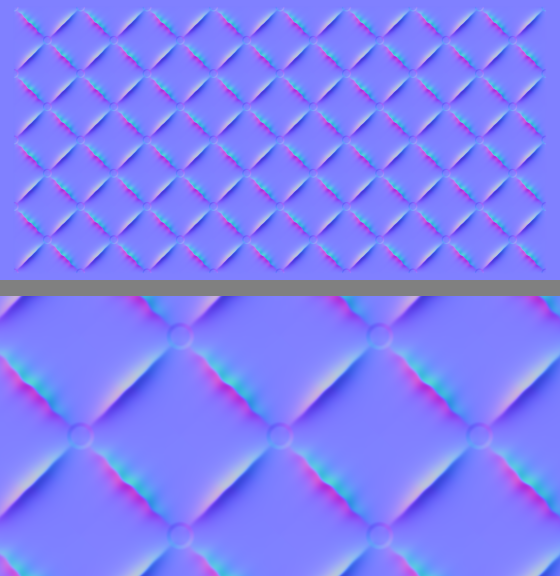
Top: the whole. Bottom: its middle third, enlarged.
This texture map is drawn by a WebGL 2 fragment shader. Its source:

```glsl
#version 300 es
precision highp float;
// Normal map of a tufted, button-backed panel: diamond cushions, creases and buttons.

#define REPEATS vec2(8.0, 4.0)   // repeats across and down
#define PERIOD 0.2374            // repeat size, in canvas heights
#define CREASE_WIDTH 0.05        // lengths below are in diamond sides
#define CREASE_DEPTH 0.105
#define CREASE_ROUNDING 0.016
#define PILLOW_WIDTH 0.17
#define PILLOW_DEPTH 0.018
#define BUTTON_RADIUS 0.092
#define BUTTON_HEIGHT 0.006
#define WOBBLE 0.007

uniform vec2 u_resolution;
out vec4 fragColor;

const float PI = 3.14159265;

// Fold that is deepest halfway between two buttons
float crease(float across, float along, float wobble) {
    float bend = sin(6.0 * PI * along) + 0.6 * sin(14.0 * PI * along + 1.0);
    float offset = across - round(across) + wobble * bend;
    float dist = sqrt(offset * offset + CREASE_ROUNDING * CREASE_ROUNDING);
    float taper = sin(PI * along);
    taper *= taper;
    return -taper * (CREASE_DEPTH * exp(-dist / CREASE_WIDTH)
                   + PILLOW_DEPTH * exp(-dist / PILLOW_WIDTH));
}

// Low disc with a bevelled rim at each lattice point
float button(vec2 cell) {
    float r = length(cell - round(cell));
    return BUTTON_HEIGHT * (1.0 - smoothstep(BUTTON_RADIUS - 0.03, BUTTON_RADIUS + 0.01, r));
}

float surfaceHeight(vec2 cell) {
    return crease(cell.x, cell.y, WOBBLE)
         + crease(cell.y, cell.x, 0.25 * WOBBLE)
         + button(cell);
}

void main() {
    vec2 p = (gl_FragCoord.xy - 0.5 * u_resolution) / u_resolution.y;
    float pixel = 1.0 / u_resolution.y;

    // Diagonal lattice: buttons sit at integer coordinates
    vec2 tile = p / PERIOD;
    vec2 cell = vec2(tile.x + tile.y, tile.x - tile.y);

    // Slope by central differences, turned back to canvas axes
    vec2 e = vec2(0.01, 0.0);
    vec2 g = vec2(surfaceHeight(cell + e.xy) - surfaceHeight(cell - e.xy),
                  surfaceHeight(cell + e.yx) - surfaceHeight(cell - e.yx)) / (2.0 * e.x);
    vec2 slope = vec2(g.x + g.y, g.x - g.y) * inversesqrt(2.0);

    // Flat margin around the panel
    vec2 inside = 0.5 * REPEATS * PERIOD - abs(p);
    slope *= smoothstep(-pixel, pixel, min(inside.x, inside.y));

    // Encode the normal, with green pointing down
    vec3 normal = normalize(vec3(-slope.x, slope.y, 1.0));
    fragColor = vec4(0.5 + 0.5 * normal, 1.0);
}
```
